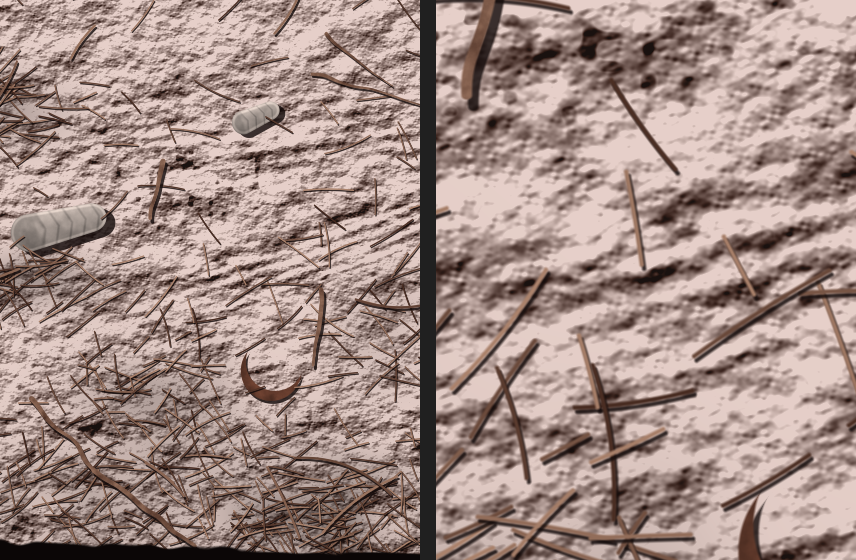
Left, the full canvas; right, a detail of the centre.
This texture is drawn by a Shadertoy shader. Its source:

```glsl
// Sunlit sandy ground with tyre tracks, pine needles, twigs and weathered litter.
#define SUN vec2(-0.51, 0.86)
#define SAND_TONE 0.775
#define RELIEF 0.19
#define SOFT 0.0011
#define NEEDLE_LAYERS 10
#define NEEDLE_CELL 0.056
#define NEEDLE_WIDTH 0.00125
#define SHADOW vec3(0.075, 0.042, 0.04)
#define DARK_WOOD vec3(0.27, 0.16, 0.12)
#define LIGHT_WOOD vec3(0.68, 0.52, 0.43)
#define PLASTIC vec3(0.70, 0.65, 0.62)

float hash(vec2 p) {
    vec3 q = fract(p.xyx * 0.1031);
    q += dot(q, q.yzx + 33.33);
    return fract((q.x + q.y) * q.z);
}
float noise(vec2 p) {
    vec2 i = floor(p), f = fract(p);
    f = f * f * (3.0 - 2.0 * f);
    return mix(mix(hash(i), hash(i + vec2(1, 0)), f.x),
               mix(hash(i + vec2(0, 1)), hash(i + vec2(1, 1)), f.x), f.y);
}
float fbm(vec2 p) {
    float sum = 0.0, amp = 0.5;
    for (int i = 0; i < 5; i++, amp *= 0.5) {
        sum += amp * noise(p);
        p = mat2(1.6, 1.2, -1.2, 1.6) * p + 7.3;
    }
    return sum;
}
float blob(vec2 p, float x, float y, float w, float h) {
    vec2 q = (p - vec2(x, y)) / vec2(w, h);
    return exp(-dot(q, q));
}
vec2 turn(vec2 p, float a) { return vec2(p.x * cos(a) + p.y * sin(a), p.y * cos(a) - p.x * sin(a)); }

// Sand height: lumps, main track with lugs and bank, older tracks
float height(vec2 p) {
    float wobble = 0.012 * (noise(p * 22.0) - 0.5);
    float d = p.y - 0.375 - 0.24 * p.x - 0.09 * p.x * p.x + wobble * 0.4;
    float fresh = 0.45 + 0.55 * smoothstep(0.2, 0.45, p.x);
    float h = fbm(p * vec2(18, 23)) * 0.115;
    h += 0.0042 * fresh * smoothstep(0.048, 0.035, abs(d)) * sin(d * 285.0);
    float lugs = smoothstep(0.015, 0.005, abs(d - 0.043));
    h += 0.0022 * fresh * lugs * sin(p.x * 240.0 + d * 100.0);
    float bank = smoothstep(0.34, 0.44, p.x) * (0.65 + 0.7 * noise(p * 13.0));
    h += 0.026 * bank * smoothstep(0.045, 0.067, d + wobble);
    float old = p.y - 0.69 - 0.13 * p.x + wobble;
    float band = smoothstep(0.12, 0.05, abs(old)) * smoothstep(0.3, 0.65, noise(p * vec2(5, 9)));
    return h + 0.0038 * band * sin(old * 235.0);
}
// Share of ground under fallen needles
float litter(vec2 p) {
    float d = 0.85 * blob(p, 0.57, 0.08, 0.17, 0.12) + 0.55 * blob(p, 0.27, 0.28, 0.16, 0.1)
        + 0.75 * blob(p, 0.06, 0.5, 0.11, 0.05) + 0.9 * blob(p, 0.03, 0.8, 0.08, 0.06)
        + 0.4 * blob(p, 0.15, 0.08, 0.25, 0.12) + 0.25 * blob(p, 0.68, 0.4, 0.1, 0.12);
    return 0.025 + d * (0.35 + 0.95 * noise(p * 13.0));
}
// Lays a shape over its cast shadow
void lay(inout vec3 col, float d, float shade, vec3 tint) {
    col = mix(col, SHADOW, 0.82 * smoothstep(SOFT, -SOFT, shade));
    col = mix(col, tint, smoothstep(SOFT, -SOFT, d));
}
float strand(vec2 q, float reach, float bend) {
    return length(vec2(max(abs(q.x) - reach, 0.0), q.y - bend * q.x * q.x));
}
void needles(inout vec3 col, vec2 p, float cell, float width, float seed) {
    for (int k = 0; k < 9; k++) {
        vec2 id = floor(p / cell) + vec2(k % 3 - 1, k / 3 - 1);
        vec2 key = id + seed * vec2(17.3, 29.7) + 50.0;
        vec2 center = (id + vec2(hash(key), hash(key + 3.7))) * cell;
        if (hash(key + 9.1) > litter(center)) continue;
        float angle = (hash(key + 5.3) < 0.6 ? 0.35 : -0.95) + 1.3 * (hash(key + 1.9) - 0.5);
        float reach = cell * mix(0.25, 0.85, hash(key + 6.1)), bend = 5.0 * (hash(key + 8.3) - 0.5);
        float d = strand(turn(p - center, angle), reach, bend) - width;
        float shade = strand(turn(p - center + SUN * width * 2.3, angle), reach, bend) - width;
        lay(col, d, shade, mix(DARK_WOOD, LIGHT_WOOD, hash(key + 2.2)));
    }
}
float twig(vec2 p, vec4 ends) {
    p += 0.012 * (vec2(noise(p * 24.0), noise(p * 24.0 + 40.0)) - 0.5);
    vec2 v = ends.zw - ends.xy, q = p - ends.xy;
    float t = clamp(dot(q, v) / dot(v, v), 0.0, 1.0);
    return length(q - v * t) + 0.0015 * t;
}
float capsule(vec2 q, vec2 size) {
    float radius = size.y * (0.9 - 0.18 * q.x / size.x);
    return length(vec2(max(abs(q.x) - size.x + radius, 0.0), q.y)) - radius;
}
void bottle(inout vec3 col, vec2 p, float angle, vec2 size) {
    vec2 q = turn(p, angle), u = q / size.y;
    float ribs = abs(sin(u.x * 4.2 + 1.6 * abs(u.y))) * smoothstep(-1.5, -0.6, u.x);
    float d = capsule(q, size), tone = 0.62 + 0.2 * u.y + 0.16 * smoothstep(0.0, 0.5, ribs);
    tone += 0.25 * fbm(p * 70.0) + 0.2 * smoothstep(0.004, 0.0, abs(d + 0.003));
    lay(col, d, capsule(turn(p + vec2(-0.48, 0.3) * size.y, angle), size), PLASTIC * tone);
}
float crescent(vec2 q) { return max(length(q) - 0.054, 0.052 - length(q - vec2(0.007, 0.016))); }

void mainImage(out vec4 fragColor, in vec2 fragCoord) {
    vec2 p = fragCoord / iResolution.y;
    // Lit sand with dark crumbs
    float slope = (height(p) - height(p + SUN * 0.002)) / 0.002;
    float tone = SAND_TONE + RELIEF * slope + 0.16 * (fbm(p * 6.0) - 0.48);
    float rough = 0.2 + blob(p, 0.34, 0.67, 0.17, 0.07) + 0.4 * smoothstep(0.5, 0.2, p.y);
    tone -= 0.4 * rough * smoothstep(0.66, 0.86, noise(p * vec2(85, 110)));
    tone = clamp(tone + 0.09 * (noise(p * 420.0) - 0.5), 0.1, 0.91);
    vec3 col = tone - vec3(0, 0.09, 0.115) * smoothstep(0.0, 0.25, tone);
    col *= 1.0 - 0.38 * min(litter(p), 1.0);
    // Bottles, curled bark and needles
    bottle(col, p - vec2(0.105, 0.597), 0.24, vec2(0.087, 0.033));
    bottle(col, p - vec2(0.457, 0.791), 0.42, vec2(0.045, 0.021));
    vec2 q = p - vec2(0.484, 0.338);
    lay(col, crescent(q), crescent(q + SUN * 0.006), DARK_WOOD * (0.9 + fbm(p * 60.0)));
    for (int i = 0; i < NEEDLE_LAYERS; i++) needles(col, p, NEEDLE_CELL, NEEDLE_WIDTH, float(i));
    needles(col, p, 0.13, 0.0021, 31.0);
    // Crooked twigs
    vec4 ends[6] = vec4[6](vec4(0.06, 0.285, 0.17, 0.16), vec4(0.17, 0.16, 0.35, 0.025),
        vec4(0.29, 0.71, 0.27, 0.61), vec4(0.575, 0.48, 0.558, 0.35),
        vec4(0.56, 0.87, 0.75, 0.81), vec4(0.58, 0.94, 0.7, 0.845));
    for (int i = 0; i < 6; i++) {
        float width = i < 4 ? 0.0046 : 0.0027;
        lay(col, twig(p, ends[i]) - width, twig(p + SUN * width * 1.7, ends[i]) - width,
            mix(DARK_WOOD, LIGHT_WOOD, fbm(p * 75.0)));
    }
    // Broad shadow on the lower edge
    float edge = 0.025 - 0.03 * p.x + 0.012 * noise(p * 30.0);
    fragColor = vec4(mix(col, SHADOW * 0.6, smoothstep(0.003, -0.003, p.y - edge)), 1);
}
```
